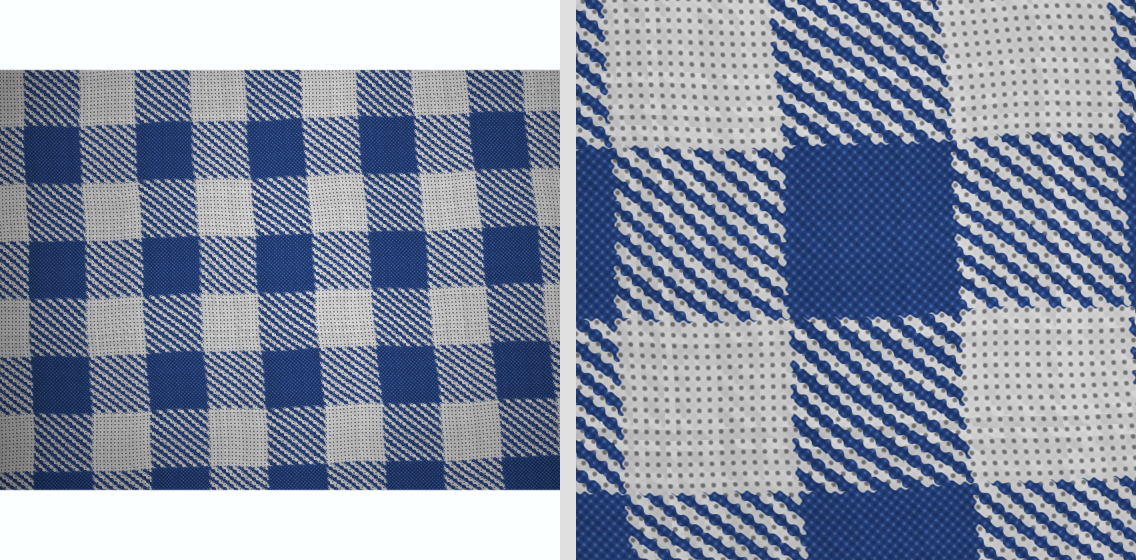
Left: the whole. Right: its middle third, enlarged.
Give the GLSL for this texture, as a Shadertoy shader.

```glsl
// Woven blue and pale gingham cloth with twill half-tones, between white bands.
#define CHECK_PERIOD vec2(0.1983, 0.2057) // one dark plus one pale band
#define CHECK_ORIGIN vec2(0.0417, 0.2253) // first dark band, from the top left
#define CLOTH_SKEW vec2(0.0295, 0.031)    // tilt of columns and rows
#define COLUMN_SPREAD 0.0167              // columns widen downwards
#define TWILL vec2(-11.0, 13.0)           // diagonal ribs per period
#define WARP_SHARE 0.54                   // share of a rib where warp is on top
#define THREADS 32.0                      // fine threads per period
#define MARGIN 0.125                      // height of each white band
#define NAVY vec3(0.075, 0.135, 0.300)
#define BLUE vec3(0.165, 0.280, 0.505)
#define PALE vec3(0.765, 0.765, 0.770)
#define PAPER vec3(0.99, 1.0, 1.0)

const float TAU = 6.2831853;

float hash(float n) {
    return fract(sin(n * 12.9898) * 43758.545);
}

// Repeating soft-edged band covering the first "share" of each unit
float band(float t, float share) {
    float d = abs(fract(t - 0.5 * share + 0.5) - 0.5);
    float soft = 0.75 * fwidth(t) + 0.001;
    return 1.0 - smoothstep(0.5 * share - soft, 0.5 * share + soft, d);
}

// Cloth coordinates: x counts column pairs, y counts row pairs downwards
vec2 clothCoords(vec2 p) {
    float drop = p.y - 0.169;
    vec2 period = CHECK_PERIOD + vec2(COLUMN_SPREAD * drop, 0.0);
    vec2 shift = CLOTH_SKEW * vec2(-drop, p.x - 0.091);
    vec2 c = (p - CHECK_ORIGIN + shift) / period;
    return c + 0.008 * sin(c.yx * 4.3 + vec2(0.4, 2.1))
             + 0.004 * sin(c.yx * 11.0 + c * 3.0);
}

void mainImage(out vec4 fragColor, in vec2 fragCoord) {
    vec2 uv = fragCoord / iResolution.xy;
    vec2 cloth = clothCoords(vec2(uv.x, 1.0 - uv.y));

    // Fine thread relief
    vec2 wave = sin(TAU * THREADS * cloth);
    float knot = 0.5 + 0.5 * wave.x * wave.y;
    vec2 gap = 0.5 + 0.5 * wave;
    float hole = smoothstep(0.3, 0.95, gap.x * gap.y);

    // Twill decides which dyed thread lies on top
    float rib = dot(TWILL, cloth) + 0.06 * (wave.x + wave.y);
    float warpOnTop = band(rib, WARP_SHARE);
    float warpBlue = band(cloth.x + 0.004 * wave.y, 0.5);
    float weftBlue = band(cloth.y + 0.004 * wave.x, 0.5);
    float dyed = mix(weftBlue, warpBlue, warpOnTop);

    // Yarn colours, with small differences from thread to thread
    vec2 thread = floor(THREADS * cloth);
    float slub = mix(hash(thread.y + 71.0), hash(thread.x), warpOnTop);
    vec3 blueYarn = mix(NAVY, BLUE, 0.25 + 0.75 * knot);
    blueYarn += vec3(0.07, 0.08, 0.07) * smoothstep(0.7, 1.0, knot);
    vec3 paleYarn = PALE * (1.0 - 0.40 * hole - 0.06 * knot);
    vec3 color = mix(paleYarn, blueYarn, dyed) * (0.95 + 0.10 * slub);

    // Uneven light, dimmer toward the sides and the bottom left
    vec2 away = uv - vec2(0.56, 0.57);
    float light = 1.08 - dot(vec2(1.0, 0.8), away * away);
    light += 0.015 * sin(cloth.x * 3.1 + 1.7 * sin(cloth.y * 2.3));
    color *= light;

    // White bands above and below the cloth
    float edge = 0.5 - MARGIN - abs(uv.y - 0.5);
    float soft = 1.0 / iResolution.y;
    color = mix(PAPER, color, smoothstep(-soft, soft, edge));

    fragColor = vec4(clamp(color, 0.0, 1.0), 1.0);
}
```
